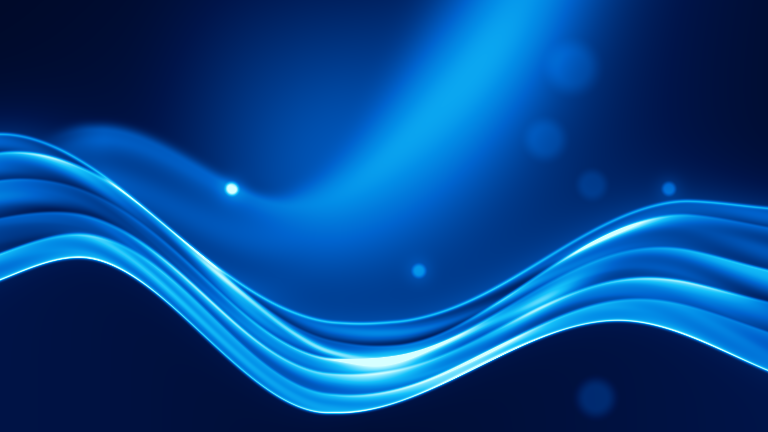
Write a Shadertoy shader that draws this background.

```glsl
// Glowing blue silk ribbon waving beneath a curved beam of light, with soft bokeh.
#define NIGHT vec3(0.00, 0.015, 0.09)
#define NAVY  vec3(0.00, 0.08, 0.29)
#define ROYAL vec3(0.00, 0.23, 0.55)
#define AZURE vec3(0.00, 0.39, 0.81)
#define SKY   vec3(0.01, 0.56, 0.91)
#define CYAN  vec3(0.08, 0.76, 0.98)
#define WHITE vec3(0.84, 1.00, 1.00)
#define FOLDS 4
#define RIM_WIDTH 0.004
#define HAZE 0.18
#define SHEEN 0.30

float ramp(float a, float b, float x) { return clamp((x - a) / (b - a), 0.0, 1.0); }
float bell(float x) { return exp(-x * x); }

// Light level to colour
vec3 palette(float t) {
    vec3 c = mix(NIGHT, NAVY, ramp(0.0, 0.16, t));
    c = mix(c, ROYAL, ramp(0.16, 0.36, t));
    c = mix(c, AZURE, ramp(0.36, 0.55, t));
    c = mix(c, SKY, ramp(0.55, 0.70, t));
    c = mix(c, CYAN, ramp(0.70, 0.84, t));
    return mix(c, WHITE, ramp(0.84, 1.05, t));
}

// Gradient noise
float slopeAt(vec2 cell, vec2 offset) {
    float angle = 6.283 * fract(sin(dot(cell, vec2(127.1, 311.7))) * 43758.5);
    return dot(vec2(cos(angle), sin(angle)), offset);
}
float noise(vec2 p) {
    vec2 i = floor(p), f = p - i, w = f * f * (3.0 - 2.0 * f), e = vec2(1.0, 0.0);
    return mix(mix(slopeAt(i, f), slopeAt(i + e, f - e), w.x),
               mix(slopeAt(i + e.yx, f - e.yx), slopeAt(i + 1.0, f - 1.0), w.x), w.y);
}

// Heights at u: x = ribbon bottom, y = ribbon top, z = beam
vec3 curves(float u) {
    float bottom = 0.316 + 0.087 * smoothstep(-0.078, 0.103, u)
        - 0.360 * smoothstep(0.102, 0.428, u)
        + 0.214 * smoothstep(0.440, 0.805, u) - 0.163 * smoothstep(0.805, 1.107, u);
    float top = 0.690 - 0.430 * smoothstep(0.0, 0.436, u) - 0.009 * bell((u - 0.47) / 0.06)
        + 0.275 * smoothstep(0.515, 0.898, u) - 0.020 * smoothstep(0.890, 1.040, u);
    float rise = max(u - 0.400, 0.0);
    float beam = 0.640 + 0.056 * smoothstep(0.0, 0.117, u)
        - 0.178 * smoothstep(0.130, 0.385, u) + 6.2 * rise * rise;
    return vec3(bottom, top, beam);
}

float disc(vec2 p, vec2 centre, float radius) {
    return 1.0 - smoothstep(0.5, 1.25, length(p - centre) / radius);
}

// Evenly stepped point whose odd members are pushed aside
vec2 zigzag(vec2 start, vec2 stride, vec2 kink, int i) {
    return start + stride * float(i) + kink * float(i % 2);
}

// Beam, haze and the glow around the ribbon
float backdrop(vec2 uv, vec3 d) {
    float high = smoothstep(0.45, 0.95, uv.y);
    float upper = mix(0.018, 0.17, smoothstep(0.33, 0.58, uv.x));
    float beam = bell(d.z / (d.z < 0.0 ? upper : 0.15)) * mix(0.25, 0.46, high);
    beam += 0.16 * bell(d.z / 0.34) * smoothstep(0.15, 0.45, uv.x);
    float crease = 0.06 * sin(d.z * 55.0 + uv.x * 9.0) * smoothstep(0.0, 0.03, d.z);
    crease *= 1.0 - smoothstep(0.20, 0.42, uv.x);
    vec2 q = (uv - vec2(0.49, 0.60)) / vec2(0.32, 0.45);
    vec2 veil = (uv - vec2(0.41, 0.74)) / vec2(0.14, 0.34);
    float glow = 0.20 * exp(-max(-d.y, 0.0) / 0.06);
    float haze = HAZE * exp(-dot(q, q)) + 0.13 * exp(-dot(veil, veil)) * smoothstep(0.06, -0.06, d.z);
    return 0.05 + haze + (beam + crease) * smoothstep(0.04, 0.14, uv.x) + glow;
}

// Overlapping folds, each bright at its crest and fading below it
float silk(float u, float s, float depth) {
    float light = 0.50 + 0.10 * bell((u - 0.5) / 0.2);
    light += SHEEN * noise(vec2(u * 5.0, s * 8.0 + u * 5.0));
    light -= 0.20 * bell((u - 0.06) / 0.10) * bell((s - 0.28) / 0.18);
    for (int i = 0; i < FOLDS; i++) {
        float k = float(i);
        float level = 0.87 - 0.22 * k + 0.14 * bell((u - 0.22) / 0.11) + 0.03 * sin(u * 9.0 + k * 1.7)
            - 0.14 * exp(-0.5 * k) * bell((u - 0.55) / 0.12);
        float below = (level - s) * depth;
        float gleam = 0.58 + 0.42 * sin(u * 10.0 + k * 2.3 + 1.0);
        float body = smoothstep(-0.004, 0.005, below) * exp(-max(below, 0.0) / 0.030);
        float shadow = smoothstep(-0.004, 0.004, -below) * exp(min(below, 0.0) / 0.030);
        light += gleam * (0.40 * body + 0.16 * bell(below / 0.004)) - 0.20 * shadow;
    }
    // Hot reflections along the wave
    for (int i = 0; i < 3; i++) {
        float k = float(i);
        float along = u - 0.285 - 0.212 * k;
        float across = s - 0.46 - 0.44 * exp2(-3.0 * k) + along * (2.2 - 1.8 * k);
        light += 0.42 * bell(along / 0.07) * bell(across / 0.15);
    }
    // Long streak that crosses the valley, and the gleam on the right crest
    float streak = 0.93 - 0.40 * smoothstep(0.27, 0.54, u);
    light += 0.42 * bell((u - 0.38) / 0.12) * bell((s - streak) / 0.045);
    return light + 0.42 * bell((u - 0.80) / 0.085) * bell((s - 0.87) / 0.06);
}

void mainImage(out vec4 fragColor, in vec2 fragCoord) {
    vec2 uv = fragCoord / iResolution.xy;
    vec2 scale = vec2(iResolution.x / iResolution.y, 1.0), p = uv * scale;
    float pixel = 1.0 / iResolution.y;

    // Signed distances below each curve, corrected for its slope
    vec3 h = curves(uv.x), slope = (curves(uv.x + 0.002) - h) / (0.002 * scale.x);
    vec3 tilt = inversesqrt(1.0 + slope * slope), d = (h - uv.y) * tilt;
    float under = 0.09 + 0.12 * abs(uv.x - 0.48) + 0.05 * exp(-max(d.x, 0.0) / 0.03);
    float light = mix(backdrop(uv, d), under, smoothstep(-pixel, pixel, d.x));

    // Faint large bokeh and bright small glints
    for (int i = 0; i < 3; i++) {
        vec2 halo = scale * zigzag(vec2(0.746, 0.843), vec2(0.0125, -0.1355), vec2(-0.048, -0.031), i);
        vec2 glint = scale * zigzag(vec2(0.302, 0.563), vec2(0.2845, 0.0), vec2(-0.041, -0.190), i);
        light += 0.10 * disc(p, halo, 0.062 - 0.013 * float(i));
        light += (i == 0 ? 0.36 : 0.24) * (disc(p, glint, 0.017) + 0.4 * bell(length(p - glint) / 0.03));
    }
    light += 0.15 * disc(p, vec2(0.776, 0.079) * scale, 0.047);

    // Ribbon with its shining rims
    float thickness = h.y - h.x;
    float inside = smoothstep(-pixel, pixel, d.y) * smoothstep(-pixel, pixel, -d.x);
    light = mix(light, silk(uv.x, (uv.y - h.x) / thickness, thickness * tilt.y), inside);
    light += 0.38 * bell(d.y / RIM_WIDTH) + 0.36 * bell(d.x / RIM_WIDTH);
    light += inside * (0.05 + 0.4 * abs(uv.x - 0.5)) * exp(-abs(d.x) / 0.025);
    fragColor = vec4(palette(light), 1.0);
}
```
